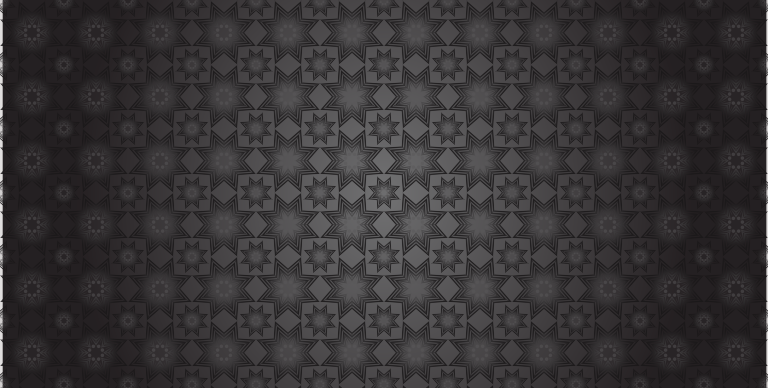
A WebGL 2 fragment shader for this pattern:

```glsl
#version 300 es
precision highp float;
// Dark lattice of engraved eight-pointed stars under a soft central glow.

uniform vec2 u_resolution;
out vec4 fragColor;

const float COLUMNS = 12.0;       // lattice cells across the canvas
const float BIG_RADIUS = 0.541;   // tips of neighbouring stars meet
const float SMALL_RADIUS = 0.275;
const float SECTOR = 0.785398;    // an eighth of a turn
const float WIDE_NOTCH = 0.59;    // notch radius relative to the tip
const float DEEP_NOTCH = 0.38;
const vec3 EDGE_COLOR = vec3(0.143, 0.124, 0.132);
const vec3 GLOW_COLOR = vec3(0.445, 0.445, 0.450);
const vec3 TIP_COLOR = vec3(0.100, 0.092, 0.096);
const vec3 CORE_COLOR = vec3(0.290, 0.285, 0.290);
const vec3 MARGIN_COLOR = vec3(0.88, 0.87, 0.87);

// Anti-aliased coverage of a stroke at distance d from its centre line.
float stroke(float d, float halfWidth, float aa) {
    return 1.0 - smoothstep(halfWidth - aa, halfWidth + aa, abs(d));
}

// Direction of the notch within a folded ray.
vec2 notchAxis() {
    return vec2(cos(0.5 * SECTOR), sin(0.5 * SECTOR));
}

// Folds the plane into one ray: x runs along the tip, y towards the notch.
vec2 foldRay(vec2 p) {
    float angle = mod(atan(p.y, p.x), SECTOR) - 0.5 * SECTOR;
    return length(p) * vec2(cos(angle), abs(sin(angle)));
}

// Signed distance to the slanted side of a ray, negative inside.
float raySide(vec2 q, float radius, float notch) {
    vec2 tip = vec2(radius, 0.0);
    vec2 side = normalize(notch * radius * notchAxis() - tip);
    return dot(q - tip, vec2(side.y, -side.x));
}

// Lays one star with nested chevrons, slim rays and a beaded core over base.
vec3 drawStar(vec3 base, vec2 p, float radius, float rings, float aa) {
    vec2 q = foldRay(p);
    vec2 axis = notchAxis();
    float r = length(p) / radius;
    float side = raySide(q, radius, WIDE_NOTCH);
    float inside = 1.0 - smoothstep(-aa, aa, side);
    float gap = 0.22 * radius / rings;

    // Chevron outlines repeat inwards from the rim.
    float lines = 0.0;
    for (float i = 0.0; i < 4.0; i++) {
        if (i >= rings) break;
        lines = max(lines, stroke(side + gap * (i + 0.3), gap * 0.27, aa));
    }

    // Slim inner rays, tip creases and seams running in from the notches.
    float slim = stroke(raySide(q, 0.64 * radius, DEEP_NOTCH), 0.009, aa);
    float crease = stroke(q.y, 0.006, aa) * smoothstep(0.25, 0.4, r);
    float seam = stroke(q.x * axis.y - q.y * axis.x, 0.008, aa);
    lines = max(lines, 0.8 * slim);
    lines = max(lines, 0.75 * max(crease, seam * smoothstep(0.15, 0.3, r)));

    // Ring of beads about the centre.
    float bead = length(q - vec2(0.2 * radius, 0.0)) - 0.05 * radius;
    float beads = 1.0 - smoothstep(-aa, aa, bead);

    vec3 ink = mix(CORE_COLOR, TIP_COLOR, smoothstep(0.12, 0.72, r));
    vec3 color = mix(base, ink, 0.10 * inside);
    color = mix(color, ink, 0.85 * lines * inside);
    return mix(color, CORE_COLOR * 1.2, 0.5 * beads);
}

// Elliptical glow fading to the dark sides.
vec3 background(vec2 p) {
    float falloff = length(p / vec2(4.8, 5.7));
    return mix(GLOW_COLOR, EDGE_COLOR, min(falloff, 1.0));
}

// Pale slivers along the left and right borders.
float sideMargin(float x, float aa) {
    float left = 1.0 - smoothstep(-aa, aa, x + 0.5 * COLUMNS - 0.042);
    float right = smoothstep(-aa, aa, x - 0.5 * COLUMNS + 0.025);
    return max(left, right);
}

void main() {
    vec2 p = (gl_FragCoord.xy - 0.5 * u_resolution) * COLUMNS / u_resolution.x;
    float aa = 0.65 * COLUMNS / u_resolution.x;
    vec2 lattice = p - vec2(0.0, 0.02);

    vec3 color = mix(background(p), MARGIN_COLOR, sideMargin(p.x, aa));
    color = drawStar(color, fract(lattice) - 0.5, BIG_RADIUS, 3.0, aa);
    color = drawStar(color, fract(lattice + 0.5) - 0.5, SMALL_RADIUS, 2.0, aa);
    fragColor = vec4(color, 1.0);
}
```
